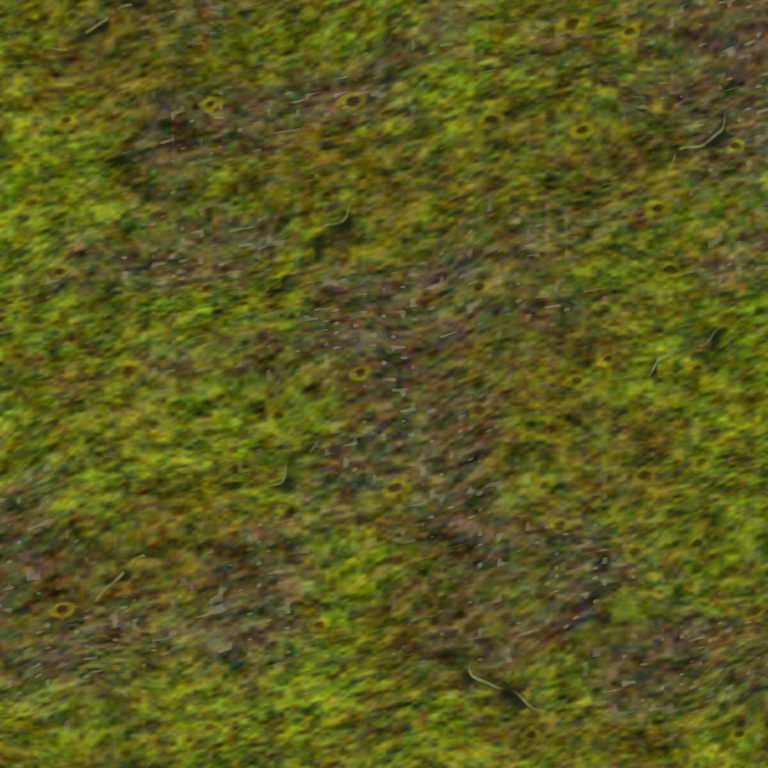
Write a WebGL 2 fragment shader that draws this texture.

```glsl
#version 300 es
precision highp float;
// Mossy ground: slanted streaks of layered noise over olive moss and grey soil.
// Small yellow rosettes with dark hearts sit on a jittered grid, and a few
// pale bent twigs lie beside dark, broken hollows.

#define GRAIN_CONTRAST 1.15
#define GRAIN_SLOPE 0.2
#define TINT_JITTER 0.13
#define SOIL_LEVEL 0.55
#define ROSETTE_CELLS 9.0
#define ROSETTE_SHARE 0.55
#define ROSETTE_RADIUS 0.016
#define TWIG_COUNT 7
#define TWIG_WIDTH 0.0035

uniform vec2 u_resolution;
out vec4 fragColor;

float hash(vec2 p) {
    vec3 q = fract(p.xyx * 0.1031);
    q += dot(q, q.yzx + 33.33);
    return fract((q.x + q.y) * q.z);
}

vec2 hash2(vec2 p) {
    return vec2(hash(p), hash(p + vec2(57.0, 113.0)));
}

float noise(vec2 p) {
    vec2 i = floor(p), f = fract(p);
    f = f * f * (3.0 - 2.0 * f);
    return mix(mix(hash(i), hash(i + vec2(1, 0)), f.x),
               mix(hash(i + vec2(0, 1)), hash(i + vec2(1, 1)), f.x), f.y);
}

float fbm(vec2 p) {
    float sum = 0.0, amp = 0.53;
    for (int i = 0; i < 4; i++) {
        sum += amp * noise(p);
        p = p * 2.03 + 17.0;
        amp *= 0.5;
    }
    return sum;
}

// x: yellow rim, y: dark heart
vec2 rosettes(vec2 uv) {
    vec2 cell = floor(uv * ROSETTE_CELLS), mask = vec2(0);
    for (int y = -1; y <= 1; y++)
    for (int x = -1; x <= 1; x++) {
        vec2 id = cell + vec2(x, y);
        if (hash(id + 31.0) > ROSETTE_SHARE) continue;
        vec2 d = uv - (id + 0.1 + 0.8 * hash2(id + 5.0)) / ROSETTE_CELLS;
        d.y = (d.y - 0.2 * d.x) * 1.5;
        float size = ROSETTE_RADIUS * mix(0.75, 1.2, hash(id + 71.0));
        float r = length(d) / size + 0.7 * (noise(uv * 110.0) - 0.5);
        float strength = mix(0.35, 1.0, hash(id + 91.0));
        float rim = smoothstep(0.25, 0.65, r) * smoothstep(1.35, 0.8, r);
        float heart = smoothstep(0.65, 0.2, length(d - vec2(0, 0.002)) / size);
        mask = max(mask, strength * vec2(rim, heart));
    }
    return mask;
}

// x: pale twig, y: dark hollow
vec2 twigs(vec2 uv) {
    vec2 mask = vec2(0);
    for (int i = 0; i < TWIG_COUNT; i++) {
        float k = float(i);
        vec2 center = fract(vec2(0.755, 0.57) * k + vec2(0.38, 0.4));
        vec2 d = fract(uv - center + 0.5) - 0.5;
        float angle = mix(0.3, 0.95, hash(vec2(k, 3)));
        if (i % 4 == 3) angle = -angle;
        float c = cos(angle), s = sin(angle);
        d = vec2(c * d.x + s * d.y, c * d.y - s * d.x);
        float halfLength = mix(0.045, 0.1, hash(vec2(k, 8)));
        d.y += 0.022 * (noise(vec2(d.x * 35.0 + 40.0, k)) - 0.5);
        float along = smoothstep(1.0, 0.6, abs(d.x) / halfLength);
        float broken = smoothstep(0.25, 0.55, noise(vec2(d.x * 60.0 + 20.0, k + 9.0)));
        float core = smoothstep(TWIG_WIDTH, 0.0005, abs(d.y)) * along * broken;
        float side = (d.y + 0.006) / 0.014;
        float hollow = exp(-side * side) * along * smoothstep(0.3, 0.7, noise(uv * vec2(45, 60)));
        mask = max(mask, vec2(core, hollow));
    }
    return mask;
}

void main() {
    vec2 uv = gl_FragCoord.xy / u_resolution;
    vec2 p = uv;
    p.y += 0.025 * noise(uv * 9.0) - GRAIN_SLOPE * uv.x;

    // Moss and soil patches
    float lush = smoothstep(0.3, 0.7, fbm(p * vec2(5, 8) + 3.0));
    float soil = smoothstep(SOIL_LEVEL - 0.08, SOIL_LEVEL + 0.16, fbm(p * vec2(4, 6) + 41.0));
    vec3 color = mix(vec3(0.335, 0.315, 0.095), vec3(0.375, 0.415, 0.085), lush);
    color = mix(color, vec3(0.32, 0.285, 0.19), 0.85 * soil);
    color *= 0.8 + 0.4 * fbm(p * vec2(13, 22) + 80.0);

    // Streaky grain with slight tint changes
    float grain = 0.5 * noise(p * vec2(42, 85)) + 0.5 * noise(p * vec2(85, 165) + 9.0)
                + 0.3 * noise(p * vec2(150, 230) + 23.0) - 0.65;
    color *= 1.0 + GRAIN_CONTRAST * grain;
    vec3 tint = vec3(noise(p * vec2(60, 110) + 130.0), noise(p * vec2(60, 110) + 170.0),
                     noise(p * vec2(75, 140) + 210.0)) - 0.5;
    color += TINT_JITTER * tint * vec3(0.8, 0.6, 1.0);

    // Pale flecks, densest on soil
    float fleck = smoothstep(0.76, 0.95, noise(p * vec2(80, 150) + 300.0));
    color = mix(color, vec3(0.54, 0.53, 0.44), fleck * (0.25 + 0.4 * soil));

    // Rosettes, hollows and twigs
    vec2 flower = rosettes(uv);
    color = mix(color, vec3(0.53, 0.49, 0.07) * (1.0 + 0.6 * grain), 0.72 * flower.x);
    color = mix(color, vec3(0.19, 0.13, 0.04), 0.75 * flower.y);
    vec2 wood = twigs(uv);
    color = mix(color, vec3(0.09, 0.1, 0.075), 0.8 * wood.y);
    color = mix(color, vec3(0.47, 0.48, 0.29) * (1.0 + 0.7 * grain), 0.75 * wood.x);
    fragColor = vec4(clamp(color, 0.0, 1.0), 1.0);
}
```
